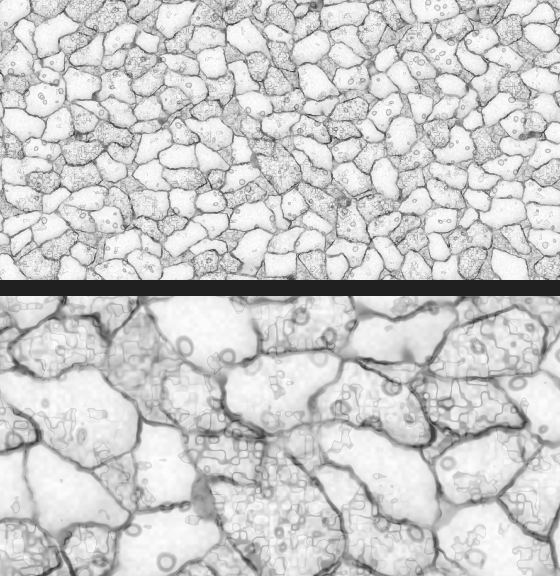
Top: the whole. Bottom: its middle third, enlarged.
Write a Shadertoy shader that draws this texture map.

```glsl
vec2 hash2(vec2 p) {
    vec3 a = fract(vec3(p.xyx) * vec3(.1031, .1030, .0973));
    a += dot(a, a.yzx + 33.33);
    return fract((a.xx + a.yz) * a.zy);
}

float noise(vec2 p) {
    vec2 i = floor(p), f = fract(p);
    f = f * f * (3. - 2. * f);
    return mix(mix(hash2(i).x, hash2(i + vec2(1, 0)).x, f.x),
               mix(hash2(i + vec2(0, 1)).x, hash2(i + 1.).x, f.x), f.y);
}

float fbm(vec2 p) {
    return .55 * noise(p) + .3 * noise(p * 2.1 + 17.) + .15 * noise(p * 4.3 + 41.);
}

// Slightly rounded convex polygon with random side directions
float polygon(vec2 p, vec2 halfSize, vec2 id) {
    float sum = 0., softness = .025 * halfSize.x;
    for (int i = 0; i < 6; i++) {
        vec2 h = hash2(id + 13.7 * float(i + 1));
        float a = (float(i) + .7 * h.x) * 1.0472;
        vec2 n = vec2(cos(a), sin(a));
        float side = dot(p, n) - length(n * halfSize) * mix(.8, 1.08, h.y);
        sum += exp(clamp(side / softness, -60., 60.));
    }
    return softness * log(sum);
}

// Packed stones: x = depth inside, y = seed, zw = offset from the centre
vec4 stones(vec2 p, vec2 cells) {
    vec2 base = floor(p * cells), offset = vec2(0);
    float nearest = 1e3, second = 1e3, seed = 0.;
    for (int y = -2; y <= 2; y++)
    for (int x = -1; x <= 1; x++) {
        vec2 id = base + vec2(x, y);
        vec2 h = hash2(id), g = hash2(id + 71.3);
        vec2 q = p - (id + .5 + .7 * (hash2(id + 29.) - .5)) / cells;
        float a = (h.x - .5) * 2.2, c = cos(a), s = sin(a);
        vec2 halfSize = vec2(.74, .41 * mix(.8, 1.15, g.y)) * mix(.78, 1.2, g.x) / cells.x;
        float d = polygon(vec2(c * q.x + s * q.y, c * q.y - s * q.x), halfSize, id);
        if (d < nearest) {
            second = nearest;
            nearest = d;
            seed = h.y;
            offset = q;
        } else second = min(second, d);
    }
    return vec4(min(-nearest, .5 * (second - nearest)), seed, offset);
}

// Round lichen spots: x = rim, y = filling
vec2 lichen(vec2 p) {
    vec2 base = floor(p), spot = vec2(0);
    for (int y = -1; y <= 1; y++)
    for (int x = -1; x <= 1; x++) {
        vec2 id = base + vec2(x, y), h = hash2(id + 5.);
        float d = length(p - id - hash2(id + 90.)) - mix(.08, .27, h.y);
        float present = step(.62, h.x);
        spot = max(spot, present * vec2(1. - smoothstep(.02, .11, abs(d)),
                                        1. - smoothstep(-.05, .05, d)));
    }
    return spot;
}

void mainImage(out vec4 fragColor, in vec2 fragCoord) {
    float px = 1. / iResolution.y;
    vec2 p = fragCoord * px;
    vec2 warp = vec2(noise(p * 45.), noise(p * 45. + 37.)) - .5;
    vec2 fineWarp = vec2(noise(p * 120.), noise(p * 120. + 53.)) - .5;
    vec2 q = p + .004 * warp + .004 * fineWarp;
    vec4 rock = stones(q, vec2(8.5, 12.));
    vec4 pebble = stones(q + 7.3, vec2(20., 27.));
    float depth = rock.x - .0005;

    // Surface detail
    float grain = noise(p * 190.);
    float scribble = 1. - smoothstep(.02, .2, abs(noise(p * 115.) - .5));
    float rough = smoothstep(.4, .75, .5 * fbm(p * 14.) + .5 * rock.y);
    float crust = fbm(p * 38.) + .3 * (rough - .5) - .6;
    float crustLine = 1. - smoothstep(.005, .035, abs(crust));
    vec2 spots = lichen((p + .008 * warp) * 26.) * smoothstep(.25, .5, fract(rock.y * 7.3));

    // Stone faces, shaded toward their lower edges
    float face = 1. - .05 * grain;
    face -= rough * (.09 * scribble + .08 * grain);
    face -= smoothstep(0., .03, crust) * (.03 + .1 * scribble) + .11 * crustLine;
    face -= .19 * spots.x + .06 * spots.y;
    float inner = max(depth, 0.);
    float lowSide = smoothstep(-.01, .05, .4 * rock.z - rock.w);
    face -= .1 * exp(-inner / .008) + .11 * lowSide * exp(-inner / .016);

    // Rubble in the gaps
    float gap = .85 - .13 * scribble - .16 * grain - .13 * smoothstep(.6, .8, noise(p * 22.));
    float chip = .95 - .15 * grain - .1 * scribble - .12 * exp(-max(pebble.x, 0.) / .005);
    gap = mix(gap, chip, smoothstep(-px, px, pebble.x - .001));

    // Broken dark outlines
    float tone = mix(gap, face, smoothstep(-px, px, depth));
    float outline = 1. - smoothstep(.001, .0042, abs(depth));
    tone -= outline * mix(0., .42, noise(p * 48. + 9.));
    fragColor = vec4(vec3(clamp(tone, .25, .99)), 1.);
}
```
